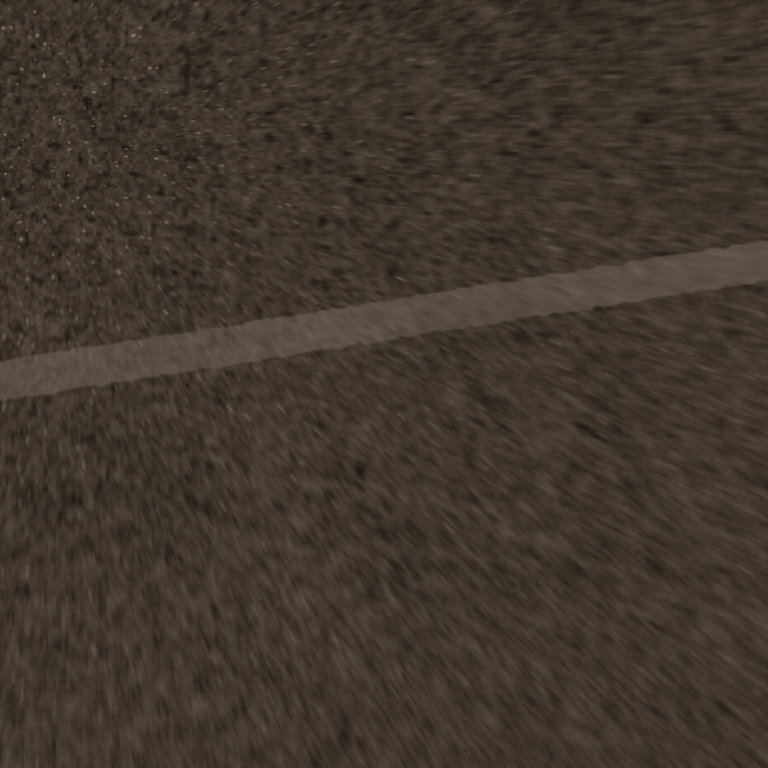
Write a WebGL 1 fragment shader that draws this texture.

```glsl
precision highp float;
// Dark brown asphalt with a faded slanted stripe, grain smeared outward from the upper left.
uniform vec2 u_resolution;

float hash(vec2 p) {
  vec3 q = fract(vec3(p.xyx) * 0.1031);
  q += dot(q, q.yzx + 33.33);
  return fract((q.x + q.y) * q.z);
}

float noise(vec2 p) {
  vec2 i = floor(p), f = fract(p);
  f = f * f * (3.0 - 2.0 * f);
  return mix(mix(hash(i), hash(i + vec2(1.0, 0.0)), f.x),
             mix(hash(i + vec2(0.0, 1.0)), hash(i + vec2(1.0)), f.x), f.y);
}

// One jittered stone per cell; only a share of the cells holds one
float stones(vec2 p, float share) {
  vec2 cell = floor(p);
  vec2 center = 0.3 + 0.4 * vec2(hash(cell + 17.0), hash(cell + 59.0));
  float radius = mix(0.14, 0.3, hash(cell + 83.0));
  float present = step(1.0 - share, hash(cell + 131.0));
  float d = length((fract(p) - center) * vec2(0.85, 1.15));
  return present * (1.0 - smoothstep(radius * 0.4, radius, d)) * (0.4 + 0.6 * hash(cell + 7.0));
}

// x: grain around zero, y: pale chips, z: dark pits
vec3 gravel(vec2 p) {
  float grain = (noise(p * 85.0) - 0.5) * 0.5
              + (noise(p * 170.0 + 31.0) - 0.5) * 0.9
              + (noise(p * 310.0 + 71.0) - 0.5) * 0.75;
  float chips = stones(p * 95.0 + 11.0, 0.13) + 0.8 * stones(p * 150.0 + 43.0, 0.1);
  float pits = smoothstep(0.7, 0.95, noise(p * 115.0 + 211.0));
  return vec3(grain, chips, pits);
}

void main() {
  vec2 uv = gl_FragCoord.xy / u_resolution;

  // Radial smear, growing with distance from its focus
  vec2 focus = vec2(0.05, 0.84);
  vec2 ray = uv - focus;
  float reach = length(ray);
  vec3 surface = vec3(0.0);
  for (int i = 0; i < 7; i++) {
    float t = (float(i) - 3.0) / 3.0;
    surface += gravel(focus + ray * (1.0 + 0.011 * t) + 2.0);
  }
  surface /= 7.0;
  float crisp = 1.0 - smoothstep(0.15, 0.95, reach);

  // Broad stains and tone
  float stain = noise(uv * 5.0 + 3.0) * 0.6 + noise(uv * 14.0 + 9.0) * 0.4 - 0.5;
  vec3 color = mix(vec3(0.255, 0.216, 0.178), vec3(0.238, 0.203, 0.167), smoothstep(0.4, 1.0, uv.y));
  color += stain * vec3(0.035, 0.028, 0.024);
  color += (noise(uv * 38.0 + 5.0) - 0.5) * vec3(0.026, 0.02, 0.016);

  // Faded stripe rising to the right, with a slightly worn edge
  float wear = (noise(uv * 90.0 + 19.0) - 0.5) * 0.005;
  float offset = abs(uv.y - 0.504 - 0.157 * uv.x) + wear;
  float stripe = 1.0 - smoothstep(0.0235, 0.0285, offset);
  vec3 paint = vec3(0.365, 0.312, 0.268) + stain * 0.03;
  color = mix(color, paint, stripe * 0.94);

  // Grain, pits and chips, softer on the paint
  float relief = mix(1.0, 0.5, stripe);
  color += surface.x * vec3(0.135, 0.122, 0.108) * relief * mix(1.15, 0.85, crisp);
  color -= surface.z * vec3(0.075, 0.068, 0.06) * relief;
  vec3 chipTint = mix(vec3(0.32, 0.26, 0.2), vec3(0.29, 0.28, 0.25), noise(uv * 60.0 + 101.0));
  color += surface.y * chipTint * relief * mix(0.65, 1.0, crisp);

  gl_FragColor = vec4(clamp(color, 0.0, 1.0), 1.0);
}
```
